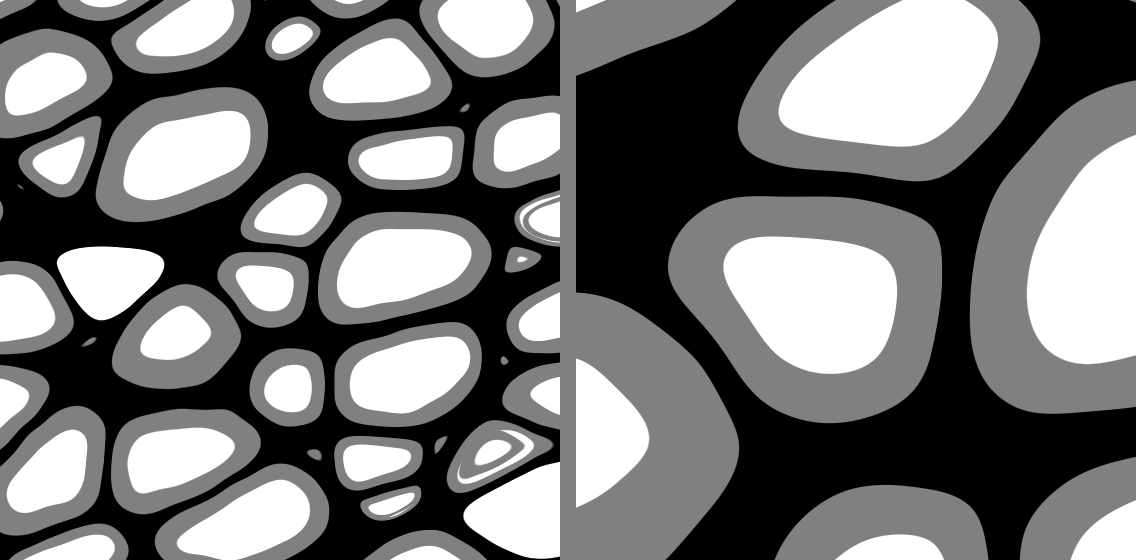
Left, the full canvas; right, a detail of the centre.
Reproduce this pattern procedurally as a WebGL 2 fragment shader.

```glsl
#version 300 es
precision highp float;
// Sheathed fibres in cross section: white cores in grey rings on black.
// Seeds of mixed radius form a stretched power diagram; each cell becomes
// a smooth intersection of its ellipse and its borders, bent by noise.

#define SEED 17.0
#define TILT 0.33                  // direction of the long axes, radians
#define DENSITY vec2(4.0, 5.8)     // grid cells along and across the tilt
#define LARGE_RADIUS vec2(0.36, 0.78)
#define SMALL_RADIUS vec2(0.13, 0.30)
#define HALF_GAP 0.007
#define ROUNDING 0.022
#define RING 0.043                 // ring width per unit of radius
#define BEND 0.055
#define WOBBLE 0.006
#define BARE_SHARE 0.05            // fibres without a ring
#define SPLIT_SHARE 0.14           // fibres with slits in the ring

uniform vec2 u_resolution;
out vec4 fragColor;

const vec3 BLACK = vec3(0.0);
const vec3 GREY = vec3(0.5);
const vec3 WHITE = vec3(1.0);
const int SEARCH = 50;             // 5 x 5 cells, two seeds in each

vec3 hash3(vec2 p) {
    vec3 q = fract((p.xyx + SEED) * vec3(0.1031, 0.1030, 0.0973));
    q += dot(q, q.yxz + 33.33);
    return fract((q.xxy + q.yzz) * q.zyx);
}

vec2 noise2(vec2 p) {
    vec2 i = floor(p), f = fract(p);
    f = f * f * (3.0 - 2.0 * f);
    vec2 low = mix(hash3(i).xy, hash3(i + vec2(1, 0)).xy, f.x);
    vec2 high = mix(hash3(i + vec2(0, 1)).xy, hash3(i + vec2(1, 1)).xy, f.x);
    return mix(low, high, f.y);
}

// Identity of a searched seed: its cell, and 0 for large or 1 for small.
vec3 seedId(vec2 base, int n) {
    int c = n / 2;
    return vec3(base + vec2(c % 5 - 2, c / 5 - 2), n % 2);
}

// Position and radius; small seeds sit near the corners between large ones.
vec3 seedAt(vec3 id) {
    vec3 h = hash3(id.xy + id.z * 57.0);
    vec2 position = id.xy + 0.5 * (1.0 - id.z) + 0.7 * (h.xy - 0.5);
    vec2 range = id.z < 0.5 ? LARGE_RADIUS : SMALL_RADIUS;
    return vec3(position, mix(range.x, range.y, h.z));
}

float power(vec2 p, vec3 seed) {
    vec2 d = p - seed.xy;
    return dot(d, d) - seed.z * seed.z;
}

// Depth inside the fibre in canvas units; also returns its id and radius.
float fibreDepth(vec2 p, out vec3 owner, out float radius) {
    vec2 base = floor(p);
    float best = 1e9;
    owner = vec3(0.0);
    for (int n = 0; n < SEARCH; n++) {
        vec3 id = seedId(base, n);
        float value = power(p, seedAt(id));
        if (value < best) { best = value; owner = id; }
    }

    vec3 home = seedAt(owner);
    radius = home.z;
    float softness = ROUNDING * radius;
    vec2 away = p - home.xy;
    float reach = max(length(away), 1e-4);
    float slope = max(length(DENSITY * away) / reach, DENSITY.x);
    float sum = exp(-(radius - reach) / (slope * softness));
    for (int n = 0; n < SEARCH; n++) {
        vec3 id = seedId(base, n);
        if (id == owner) continue;
        vec3 other = seedAt(id);
        float span = max(length(DENSITY * (other.xy - home.xy)), 1e-3);
        float border = (power(p, other) - best) / (2.0 * span);
        sum += exp(-border / softness);
    }
    return -softness * log(max(sum, 1e-30)) - HALF_GAP;
}

void main() {
    float pixel = 1.0 / min(u_resolution.x, u_resolution.y);
    vec2 uv = gl_FragCoord.xy * pixel;

    // Bend the plane, then turn and stretch it into grid space
    vec2 bent = uv + BEND * (noise2(uv * 5.0) - 0.5)
                   + WOBBLE * (noise2(uv * 22.0 + 40.0) - 0.5);
    float c = cos(TILT), s = sin(TILT);
    vec2 p = mat2(c, -s, s, c) * bent * DENSITY;

    vec3 owner;
    float radius;
    float depth = fibreDepth(p, owner, radius);

    // Ring width varies from fibre to fibre and a little along its wall
    vec3 style = hash3(owner.xy + owner.z * 57.0 + 211.0);
    vec2 grain = noise2(uv * 14.0 + 90.0);
    float ring = (0.003 + RING * radius) * mix(0.7, 1.25, style.x);
    ring *= 0.85 + 0.3 * grain.x;
    if (style.y < BARE_SHARE) ring = 0.0;

    float core = depth - ring;
    if (style.z < SPLIT_SHARE) {
        float slit = 0.016 * (grain.y - 0.6) - abs(depth - 0.5 * ring);
        core = max(core, slit);
    }

    float body = clamp(depth / pixel + 0.5, 0.0, 1.0);
    float inner = clamp(core / pixel + 0.5, 0.0, 1.0);
    vec3 color = mix(BLACK, mix(GREY, WHITE, inner), body);
    fragColor = vec4(color, 1.0);
}
```
